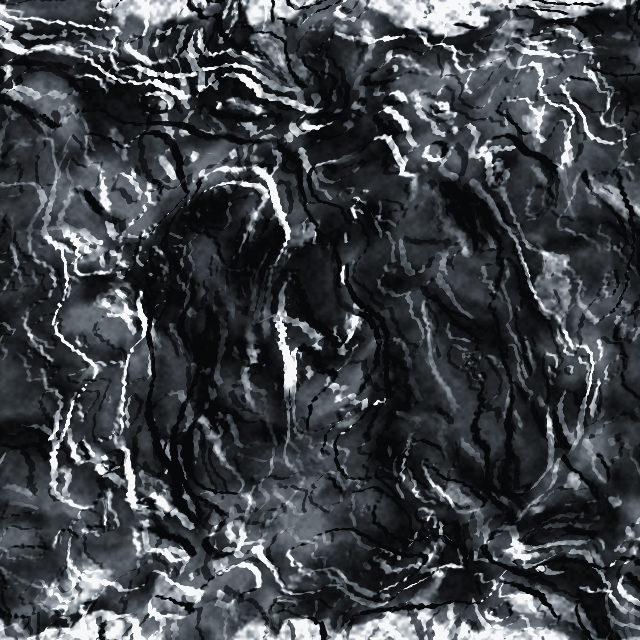
This texture is drawn by a Shadertoy shader. Its source:

```glsl
// Dark slate relief: sunken upright lobes between rough bands, edged by thin
// white ridges and black cracks. A warped noise field is cut into terraces,
// and the terraces are embossed along one light direction.

const vec2  LIGHT_DIR     = vec2(0.83, 0.56);
const float LINE_MIN      = 0.0025;  // half width of the thinnest ridge
const float LINE_MAX      = 0.0065;  // half width of the thickest ridge
const float TERRACES      = 6.5;
const float TERRACE_EDGE  = 0.06;
const float FINE_TERRACES = 4.0;
const float FINE_RELIEF   = 0.50;
const float WARP          = 0.10;
const float RIPPLE        = 0.045;
const float JAG           = 0.006;
const float JAG_SCALE     = 190.0;
const float LOBE_PERIOD   = 0.385;
const float LOBE_START    = 0.145;
const float LOBE_RADIUS   = 0.130;
const float LOBE_DEPTH    = 1.1;
const vec2  LOBE_SPAN     = vec2(0.37, 0.59);
const vec2  HOLLOW_CENTER = vec2(0.57, 0.485);
const float HOLLOW_SPREAD = 0.215;
const float HOLLOW_RADIUS = 0.065;
const float SLATE_DARK    = 0.055;
const float SLATE_RANGE   = 0.36;
const float GRAIN         = 0.14;
const vec3  COOL_TINT     = vec3(-0.030, 0.000, 0.030);

float hash(vec2 p) {
    return fract(sin(dot(p, vec2(127.1, 311.7))) * 43758.5453);
}

float noise(vec2 p) {
    vec2 i = floor(p), f = fract(p);
    f = f * f * (3.0 - 2.0 * f);
    return mix(mix(hash(i), hash(i + vec2(1, 0)), f.x),
               mix(hash(i + vec2(0, 1)), hash(i + vec2(1, 1)), f.x), f.y);
}

float fbm(vec2 p) {
    float sum = 0.0, amp = 0.55;
    for (int i = 0; i < 3; i++) {
        sum += amp * noise(p);
        p = mat2(0.8, 0.6, -0.6, 0.8) * p * 2.1 + 17.3;
        amp *= 0.48;
    }
    return sum / 0.95;
}

vec2 noise2(vec2 p) {
    return vec2(noise(p + 3.1), noise(p + 41.7)) - 0.5;
}

vec2 warp(vec2 p) {
    return p + WARP * noise2(p * 5.0) + RIPPLE * noise2(p * 14.0)
             + JAG * noise2(p * JAG_SCALE);
}

// 1 inside the sunken lobes and round hollows, 0 outside
float lobes(vec2 p) {
    float x = mod(p.x - LOBE_START, LOBE_PERIOD) - 0.5 * LOBE_PERIOD;
    float y = p.y - clamp(p.y, LOBE_SPAN.x, LOBE_SPAN.y);
    float lobe = length(vec2(x, y)) - LOBE_RADIUS;
    vec2 h = p - HOLLOW_CENTER;
    h.y = abs(h.y) - HOLLOW_SPREAD;
    float d = min(lobe, length(h) - HOLLOW_RADIUS);
    return 1.0 - smoothstep(-0.016, 0.016, d);
}

// 1 in the rough bands along the top and bottom
float bands(vec2 p) {
    return smoothstep(0.20, 0.38, abs(p.y - 0.48));
}

float terrace(float v) {
    return floor(v) + smoothstep(0.5 - TERRACE_EDGE, 0.5 + TERRACE_EDGE, fract(v));
}

float relief(vec2 p) {
    vec2 q = warp(p);
    float inside = lobes(q);
    float upright = fbm(q * vec2(8.5, 4.5));
    float level = fbm(q * vec2(6.0, 9.5) + 23.0);
    float field = mix(upright, level, bands(p)) - 0.5;
    float coarse = field * TERRACES * mix(1.0, 0.65, inside) - LOBE_DEPTH * inside;
    float fine = fbm(q * vec2(22.0, 18.0) + 61.0) * FINE_TERRACES;
    return terrace(coarse) + FINE_RELIEF * terrace(fine);
}

void mainImage(out vec4 fragColor, in vec2 fragCoord) {
    vec2 p = fragCoord / iResolution.xy;
    vec2 q = warp(p);
    float inside = lobes(q);

    // Mottled slate, darker in the lobes
    float mottle = clamp((fbm(q * 15.0 + 5.0) - 0.5) * 2.2 + 0.5, 0.0, 1.0);
    float tone = SLATE_DARK + SLATE_RANGE * pow(mottle, 1.6);
    tone *= mix(1.0, 0.58, inside);
    float grain = 0.5 * noise(p * 80.0) + 0.5 * noise(p * 170.0 + 7.0) - 0.5;
    tone += GRAIN * grain * (0.4 + 2.5 * tone);

    // Pale blotches, and crusts along the top and bottom borders
    float blotch = smoothstep(0.66, 0.74, fbm(q * 18.0 + 83.0));
    tone += (0.32 + 0.5 * grain) * blotch * (1.0 - inside);
    float border = min(p.y, 1.0 - p.y);
    float crust = smoothstep(0.50, 0.60, fbm(q * 14.0 + 31.0) + 0.12 - 6.5 * border);
    tone = mix(tone, 0.88 + 0.9 * grain, crust);

    // Embossed ridges and cracks
    float thickness = smoothstep(0.35, 0.8, noise(p * 12.0 + 12.0));
    vec2 offset = LIGHT_DIR * mix(LINE_MIN, LINE_MAX, thickness);
    float slope = relief(p + offset) - relief(p - offset);
    float strength = mix(0.35, 1.15, smoothstep(0.3, 0.6, noise(p * 9.0 + 50.0)));
    strength *= mix(1.0, 0.5, smoothstep(0.8, 1.0, inside));
    tone += strength * clamp(slope, 0.0, 1.1) * (0.9 + grain);
    tone *= 1.0 - 0.95 * clamp(-slope * 1.3, 0.0, 1.0);

    tone = clamp(tone, 0.03, 0.97);
    vec3 color = vec3(tone) + COOL_TINT * 4.0 * tone * (1.0 - tone);
    fragColor = vec4(color, 1.0);
}
```
